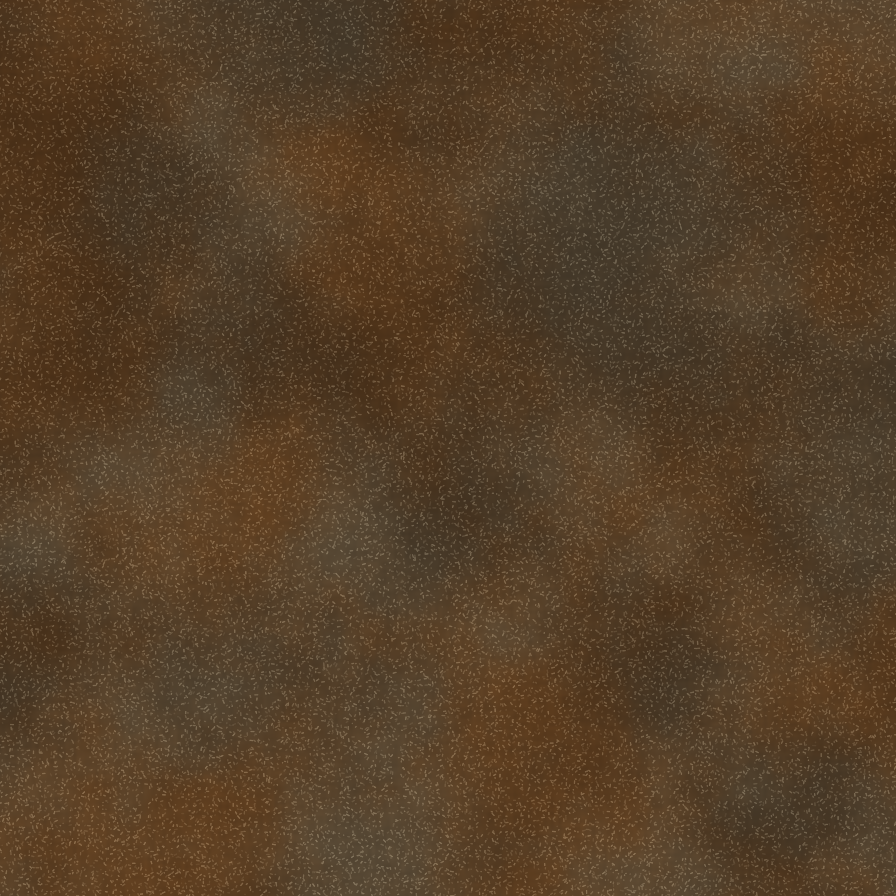
Write a Shadertoy shader that draws this texture.

```glsl
// Mottled rust and ash brown surface, dusted with tiny pale flecks.
#define CLOUD_SCALE 5.5
#define CLOUD_OCTAVES 6
#define TONE_RANGE 0.29
#define WEAVE_AMOUNT 0.06
#define FLECK_GRID 225.0
#define FLECK_SHARE 0.70
#define FLECK_RADIUS 0.18
#define FLECK_LENGTH 0.34
#define RUST vec3(0.328, 0.212, 0.104)
#define ASH vec3(0.310, 0.258, 0.188)
#define FLECK_LIGHT vec3(0.180, 0.180, 0.165)

vec3 hash3(vec2 p) {
    vec3 q = fract(p.xyx * vec3(0.1031, 0.1030, 0.0973));
    q += dot(q, q.yxz + 33.33);
    return fract((q.xxy + q.yzz) * q.zyx);
}

float valueNoise(vec2 p) {
    vec2 cell = floor(p);
    vec2 f = fract(p);
    f = f * f * (3.0 - 2.0 * f);
    float low = mix(hash3(cell).x, hash3(cell + vec2(1, 0)).x, f.x);
    float high = mix(hash3(cell + vec2(0, 1)).x, hash3(cell + vec2(1, 1)).x, f.x);
    return mix(low, high, f.y);
}

// Layered noise, stretched to fill 0..1
float clouds(vec2 p) {
    float sum = 0.0, weight = 0.5, total = 0.0;
    for (int i = 0; i < CLOUD_OCTAVES; i++) {
        sum += weight * valueNoise(p);
        total += weight;
        weight *= 0.54;
        p = p * 2.0 + 17.3;
    }
    return smoothstep(0.22, 0.78, sum / total);
}

// Short strokes in random directions, one at most per cell
float flecks(vec2 p, float pixel) {
    vec2 home = floor(p);
    float light = 0.0;
    for (int y = -1; y <= 1; y++) {
        for (int x = -1; x <= 1; x++) {
            vec2 cell = home + vec2(x, y);
            vec3 place = hash3(cell + 71.0);
            vec3 look = hash3(cell + 409.0);
            float angle = 6.2832 * place.z;
            vec2 along = vec2(cos(angle), sin(angle));
            vec2 d = p - cell - place.xy;
            float reach = FLECK_LENGTH * look.y;
            d -= along * clamp(dot(d, along), -reach, reach);
            float cover = 1.0 - smoothstep(FLECK_RADIUS - 0.5 * pixel,
                                           FLECK_RADIUS + 0.5 * pixel, length(d));
            float strength = step(look.x, FLECK_SHARE) * mix(0.25, 1.0, look.z);
            light = max(light, cover * strength);
        }
    }
    return light;
}

void mainImage(out vec4 fragColor, in vec2 fragCoord) {
    vec2 uv = fragCoord / iResolution.y;

    // Broad stains of hue and tone
    float ashShare = clouds(uv * CLOUD_SCALE + 3.7);
    float tone = clouds(uv * CLOUD_SCALE + vec2(41.2, 87.6));
    vec3 color = mix(RUST, ASH, ashShare);
    color *= 1.0 + TONE_RANGE * (tone - 0.5);

    // Faint crossed threads
    float weave = valueNoise(uv * vec2(60.0, 240.0)) + valueNoise(uv * vec2(240.0, 60.0));
    color *= 1.0 + WEAVE_AMOUNT * (weave - 1.0);

    // Pale dust
    color += FLECK_LIGHT * flecks(uv * FLECK_GRID, FLECK_GRID / iResolution.y);

    fragColor = vec4(color, 1.0);
}
```
